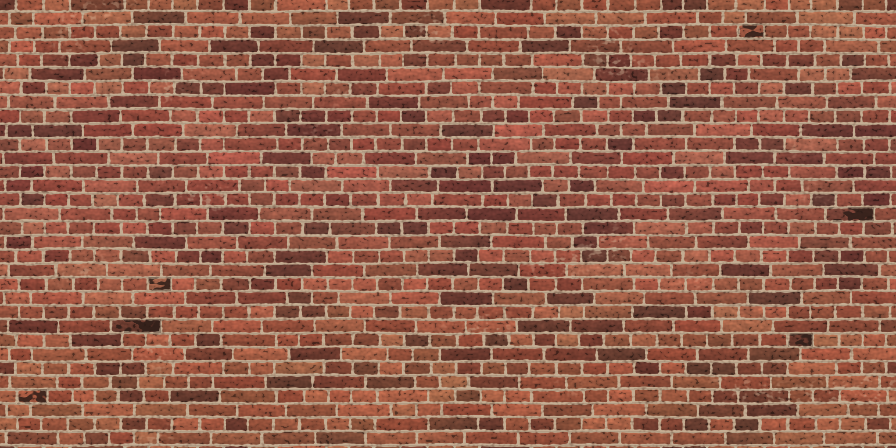
This texture is drawn by a WebGL 1 fragment shader. Its source:

```glsl
precision highp float;
// Weathered brick wall in English bond: courses of long stretchers alternate
// with courses of short headers. Each brick is a rounded box with a hashed
// tone; periodic gradient noise adds rough edges, grain, stains and chips.

uniform vec2 u_resolution;

#define ROWS 32.0          // courses, a multiple of four
#define COLS 35.0          // headers per course
#define JOINT 0.092        // half mortar width, in course heights
#define CORNER 0.10        // corner radius, in course heights
#define ROUGH 0.07         // raggedness of brick edges
#define WANDER 0.28        // sideways drift of the upright joints
#define ODD_BRICKS 0.11    // share of pairs laid the other way
#define GRAIN 0.34         // strength of the surface grain
#define CHIPPED 0.008      // share of broken bricks

const vec3 DARK_BRICK   = vec3(0.39, 0.215, 0.18);
const vec3 MID_BRICK    = vec3(0.55, 0.295, 0.225);
const vec3 LIGHT_BRICK  = vec3(0.66, 0.375, 0.285);
const vec3 MORTAR       = vec3(0.77, 0.68, 0.575);
const vec3 MORTAR_SHADE = vec3(0.62, 0.51, 0.42);
const vec3 CAVITY       = vec3(0.17, 0.11, 0.09);

float hash(vec2 p) {
  vec3 q = fract(vec3(p.xyx) * vec3(0.1031, 0.1030, 0.0973));
  q += dot(q, q.yzx + 33.33);
  return fract((q.x + q.y) * q.z);
}

float cornerSlope(vec2 cell, vec2 cells, vec2 offset) {
  float angle = 6.2832 * hash(mod(cell, cells) + 17.0);
  return dot(vec2(cos(angle), sin(angle)), offset);
}

// Gradient noise, about -0.7 to 0.7, repeating over the unit square
float noise(vec2 uv, vec2 cells) {
  vec2 p = uv * cells, i = floor(p), f = p - i;
  vec2 w = f * f * f * (f * (f * 6.0 - 15.0) + 10.0);
  vec2 e = vec2(1.0, 0.0);
  float low = mix(cornerSlope(i, cells, f),
                  cornerSlope(i + e.xy, cells, f - e.xy), w.x);
  float high = mix(cornerSlope(i + e.yx, cells, f - e.yx),
                   cornerSlope(i + e.xx, cells, f - e.xx), w.x);
  return mix(low, high, w.y);
}

float roundedBox(vec2 p, vec2 halfSize, float radius) {
  vec2 d = abs(p) - halfSize + radius;
  return length(max(d, 0.0)) + min(max(d.x, d.y), 0.0) - radius;
}

void main() {
  vec2 uv = gl_FragCoord.xy / u_resolution;
  float pixel = ROWS / u_resolution.y;
  float unit = 2.0 * ROWS / COLS;

  // Courses, slightly wavy
  float v = uv.y * ROWS - 0.2 + 0.12 * noise(uv, vec2(9.0, 8.0));
  float row = mod(floor(v), ROWS);
  float header = mod(row, 2.0);
  float shift = 0.24 + 0.5 * header
              + (1.0 - header) * step(1.5, mod(row, 4.0));

  // Bricks along the course, long or short
  float drift = WANDER * noise(vec2(uv.x, (row + 0.5) / ROWS), vec2(14.0, ROWS));
  float x = mod(uv.x * COLS - shift + drift, COLS);
  bool odd = hash(vec2(floor(x * 0.5), row) + 5.0) < ODD_BRICKS;
  bool isLong = (header < 0.5) != odd;
  float span = isLong ? 2.0 : 1.0;
  float left = floor(x / span) * span;
  float right = min(left + span, COLS);
  vec2 id = vec2(left, row);

  // Brick outline with ragged edges
  vec2 halfSize = vec2(0.5 * (right - left) * unit, 0.5);
  vec2 local = vec2((x - 0.5 * (left + right)) * unit, fract(v) - 0.5);
  float coarse = noise(uv, vec2(110.0, 70.0));
  float fine = noise(uv, vec2(250.0, 160.0));
  float d = roundedBox(local, halfSize - JOINT, CORNER)
          + ROUGH * (coarse + 0.6 * fine) + 0.03 * (hash(id + 71.0) - 0.5);
  float mortarMask = smoothstep(-0.6 * pixel, 0.6 * pixel, d);

  // Brick tone, drifting over the wall
  float region = noise(uv, vec2(6.0, 4.0));
  float tone = clamp(hash(id + 31.0) + 0.45 * region, 0.0, 1.0);
  vec3 brick = mix(DARK_BRICK, MID_BRICK, smoothstep(0.0, 0.45, tone));
  brick = mix(brick, LIGHT_BRICK, smoothstep(0.5, 1.0, tone));
  float hue = hash(id + 53.0) - 0.5;
  brick *= 1.0 + hue * vec3(0.05, -0.13, -0.08);
  float warmth = 0.04 * cos(6.2832 * (uv.y - 0.12));
  brick *= 1.0 + vec3(0.0, 0.5, -1.0) * warmth;

  // Streaky grain, dark pits and a shaded lower edge
  float streak = noise(uv, vec2(70.0, 96.0));
  brick *= 1.0 + GRAIN * (0.5 * streak + 0.5 * fine + 0.3 * coarse);
  brick *= 1.0 - 0.35 * smoothstep(0.28, 0.55, -fine - 0.4 * streak);
  brick *= 1.0 + 0.12 * smoothstep(-0.45, 0.45, local.y) - 0.06;

  // Pale lime bloom in patches
  float patchMask = smoothstep(0.22, 0.5, noise(uv + 0.37, vec2(10.0, 7.0)));
  float bloom = patchMask * smoothstep(0.1, 0.5, coarse + 0.5 * fine);
  brick = mix(brick, MORTAR, 0.45 * bloom);

  // Sandy mortar, shaded below the bricks
  float sand = 0.5 + 0.7 * fine + 0.5 * streak;
  vec3 mortar = mix(MORTAR_SHADE, MORTAR, smoothstep(-0.1, 0.6, sand));
  mortar *= 1.0 - 0.10 * smoothstep(0.30, 0.48, local.y);
  vec3 color = mix(brick, mortar, mortarMask);

  // Broken bricks open into dark cavities
  float broken = 1.0 - step(CHIPPED, hash(id + 97.0));
  float hole = smoothstep(-0.12, 0.12, coarse + 0.6 * streak + 0.25 * local.x);
  color = mix(color, CAVITY, 0.85 * broken * hole * (1.0 - 0.6 * mortarMask));

  gl_FragColor = vec4(clamp(color, 0.0, 1.0), 1.0);
}
```
